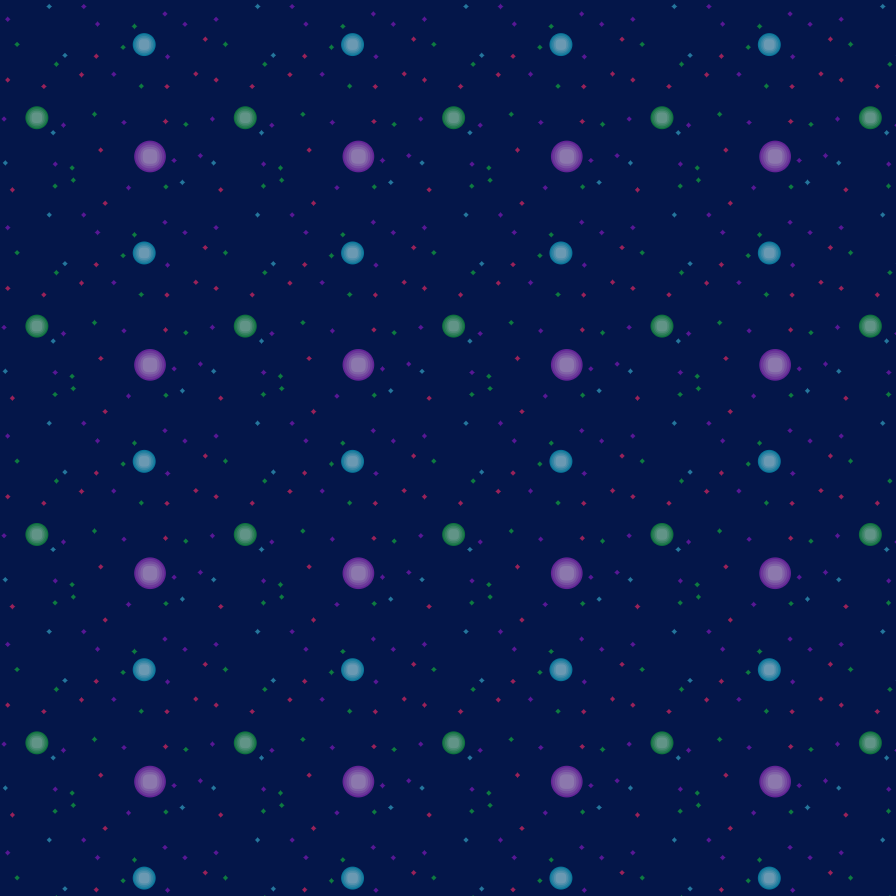
Give the GLSL for this pattern, as a WebGL 2 fragment shader.

```glsl
#version 300 es
precision highp float;

#define REPEATS 4.3
#define DOT_GRID vec2(7.0, 6.0)
#define DOT_RADIUS 0.0125
#define DOT_JITTER 0.8
#define DOT_SEED 3.7
#define ORB_CLEARANCE 0.03
#define CORE_SIZE 0.46
#define SHADE_BANDS 4.0
#define NIGHT vec3(0.016, 0.086, 0.286)

uniform vec2 u_resolution;
out vec4 fragColor;

const int ORB_COUNT = 3;

// Orbs: centre and radius in tile units, measured from the top left
const vec3 ORBS[ORB_COUNT] = vec3[](
    vec3(0.177, 0.565, 0.055),
    vec3(0.720, 0.751, 0.076),
    vec3(0.692, 0.214, 0.055));
const vec3 ORB_RIM[ORB_COUNT] = vec3[](
    vec3(0.05, 0.44, 0.24),
    vec3(0.38, 0.14, 0.58),
    vec3(0.03, 0.46, 0.60));
const vec3 ORB_CORE[ORB_COUNT] = vec3[](
    vec3(0.38, 0.58, 0.53),
    vec3(0.55, 0.47, 0.68),
    vec3(0.42, 0.60, 0.70));

// Dots: cyan, red, violet, green
const vec3 DOT_COLORS[4] = vec3[](
    vec3(0.14, 0.46, 0.61),
    vec3(0.60, 0.13, 0.35),
    vec3(0.34, 0.09, 0.58),
    vec3(0.05, 0.48, 0.25));

float hash(vec2 cell, float salt) {
    return fract(sin(dot(cell, vec2(127.1, 311.7)) + salt * 74.7) * 4375.85);
}

float coverage(float dist, float pixel) {
    return clamp(0.5 - dist / pixel, 0.0, 1.0);
}

// One jittered diamond per cell; cells near an orb stay empty
vec3 drawDots(vec3 color, vec2 tile, float pixel) {
    vec2 cell = floor(tile * DOT_GRID);
    vec2 jitter = vec2(hash(cell, DOT_SEED), hash(cell, DOT_SEED + 1.0)) - 0.5;
    vec2 center = (cell + 0.5 + DOT_JITTER * jitter) / DOT_GRID;

    float visible = 1.0;
    for (int i = 0; i < ORB_COUNT; i++) {
        float gap = distance(center, ORBS[i].xy) - ORBS[i].z;
        visible *= step(ORB_CLEARANCE, gap);
    }

    vec2 offset = abs(tile - center);
    float diamond = (offset.x + offset.y - DOT_RADIUS) * 0.7071;
    int hue = min(int(hash(cell, DOT_SEED + 2.0) * 4.0), 3);
    return mix(color, DOT_COLORS[hue], visible * coverage(diamond, pixel));
}

// Banded disc with a pale, squarish core
vec3 drawOrb(vec3 color, vec2 tile, int i, float pixel) {
    vec2 offset = tile - ORBS[i].xy;
    float radius = ORBS[i].z;
    float dist = length(offset);

    // Bands grow rounder towards the rim
    vec2 squared = offset * offset;
    float squarish = sqrt(length(squared));
    float reach = mix(squarish, dist, smoothstep(0.3, 0.9, dist / radius)) / radius;

    float glow = 0.0;
    for (float band = 0.0; band < SHADE_BANDS; band++) {
        float bandEdge = mix(CORE_SIZE, 0.9, band / (SHADE_BANDS - 1.0));
        glow += coverage((reach - bandEdge) * radius, pixel) / SHADE_BANDS;
    }

    vec3 shade = mix(ORB_RIM[i], ORB_CORE[i], glow);
    return mix(color, shade, coverage(dist - radius, pixel));
}

void main() {
    // Tiles are counted from the top left corner
    vec2 uv = gl_FragCoord.xy / u_resolution;
    float aspect = u_resolution.x / u_resolution.y;
    vec2 tile = fract(vec2(uv.x * aspect, 1.0 - uv.y) * REPEATS);
    float pixel = REPEATS / u_resolution.y;

    vec3 color = drawDots(NIGHT, tile, pixel);
    for (int i = 0; i < ORB_COUNT; i++) {
        color = drawOrb(color, tile, i, pixel);
    }
    fragColor = vec4(color, 1.0);
}
```
